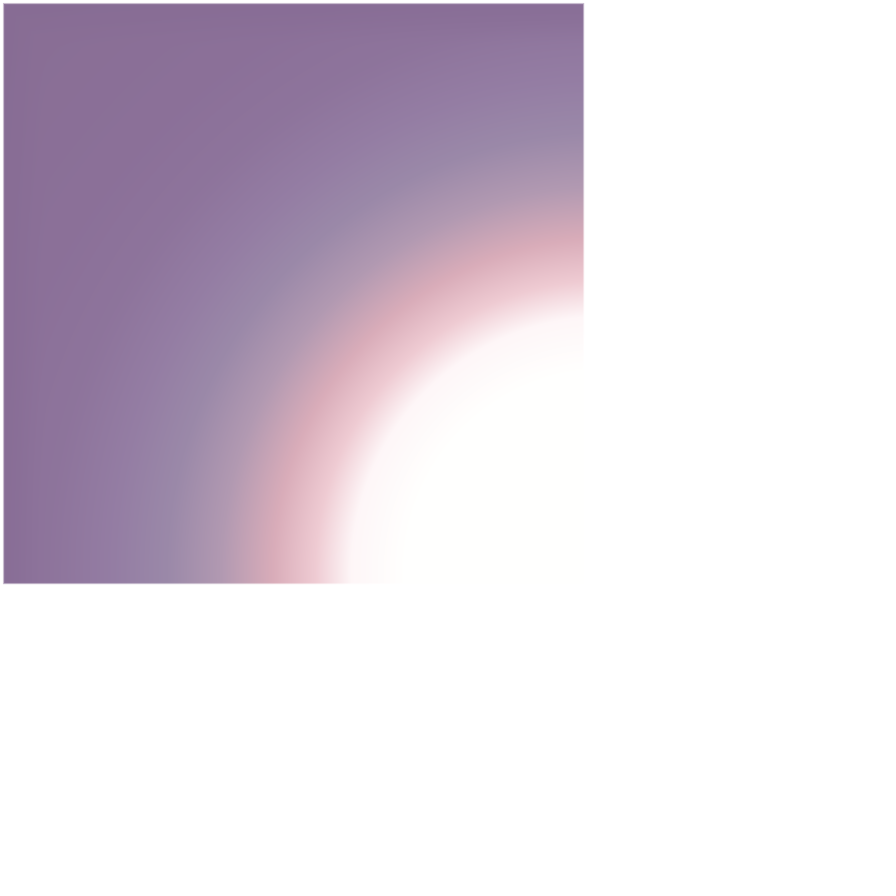
Write a Shadertoy shader that draws this background.

```glsl
// A square purple panel on white, lit by a round glow near its lower right corner.
// The glow is a radial ramp from white through rose and mauve to deep purple,
// clipped by a soft-edged box distance function.

const int STOPS = 10;

// Colour of the glow at a given distance from its centre.
vec3 glowColor(float radius) {
    float stopRadius[STOPS] = float[](
        0.225, 0.285, 0.325, 0.372, 0.430, 0.490, 0.550, 0.620, 0.700, 0.920);
    vec3 stopColor[STOPS] = vec3[](
        vec3(1.00, 1.00, 0.995),
        vec3(0.995, 0.965, 0.970),
        vec3(0.935, 0.795, 0.825),
        vec3(0.850, 0.675, 0.725),
        vec3(0.695, 0.600, 0.695),
        vec3(0.605, 0.535, 0.660),
        vec3(0.580, 0.490, 0.640),
        vec3(0.555, 0.455, 0.610),
        vec3(0.545, 0.440, 0.598),
        vec3(0.535, 0.430, 0.580));

    vec3 color = stopColor[0];
    for (int i = 1; i < STOPS; i++) {
        float blend = clamp((radius - stopRadius[i - 1]) /
                            (stopRadius[i] - stopRadius[i - 1]), 0.0, 1.0);
        color = mix(color, stopColor[i], blend);
    }
    return color;
}

// Signed distance to a box, negative inside.
float boxDistance(vec2 p, vec2 halfSize) {
    vec2 d = abs(p) - halfSize;
    return length(max(d, 0.0)) + min(max(d.x, d.y), 0.0);
}

void mainImage(out vec4 fragColor, in vec2 fragCoord) {
    vec2 uv = fragCoord / iResolution.xy;

    // Radial glow
    float radius = distance(uv, vec2(0.677, 0.362));
    vec3 panel = glowColor(radius);

    // Slight darkening toward the left and top sides
    float sideGap = min(uv.x - 0.004, 0.996 - uv.y);
    float shade = 1.0 - smoothstep(0.0, 0.05, sideGap);
    panel = mix(panel, vec3(0.525, 0.420, 0.580),
                0.6 * shade * smoothstep(0.45, 0.62, radius));

    // Panel over white, with a softened border
    float edge = boxDistance(uv - vec2(0.3277, 0.6723), vec2(0.3237));
    float softness = max(0.0015, 0.75 / iResolution.y);
    float coverage = 1.0 - smoothstep(-softness, softness, edge);
    fragColor = vec4(mix(vec3(1.0), panel, coverage), 1.0);
}
```
